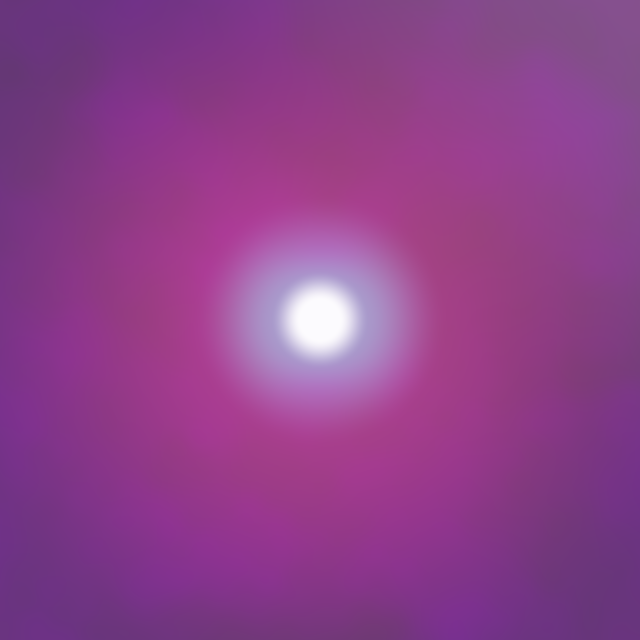
Write a Shadertoy shader that draws this background.

```glsl
const vec3 VIOLET = vec3(0.42, 0.20, 0.51);
const vec3 MAGENTA = vec3(0.64, 0.23, 0.53);
const vec3 HALO_BLUE = vec3(0.66, 0.61, 0.80);
const vec3 HALO_PURPLE = vec3(0.69, 0.50, 0.80);
const vec3 CORE_WHITE = vec3(0.99, 0.985, 0.995);
const vec3 CORNER_LIGHT = vec3(0.11, 0.11, 0.06);
const vec3 CLOUD_TINT = vec3(0.030, -0.018, 0.058);
const vec2 CLOUD_OFFSET = vec2(3.7, 8.2);
const float CLOUD_SCALE = 6.0;
const float CLOUD_STRENGTH = 1.5;
const float BLOOM_RADIUS = 0.20;
const float BLOOM_STRENGTH = 0.045;
const int OCTAVES = 3;

float hash(vec2 cell) {
    vec3 q = fract(cell.xyx * 0.1031);
    q += dot(q, q.yzx + 33.33);
    return fract((q.x + q.y) * q.z);
}

float valueNoise(vec2 p) {
    vec2 cell = floor(p);
    vec2 f = fract(p);
    f = f * f * f * (f * (f * 6.0 - 15.0) + 10.0);
    float low = mix(hash(cell), hash(cell + vec2(1.0, 0.0)), f.x);
    float high = mix(hash(cell + vec2(0.0, 1.0)), hash(cell + vec2(1.0)), f.x);
    return mix(low, high, f.y);
}

// Layered noise, centred on zero
float clouds(vec2 p) {
    float sum = 0.0;
    float amplitude = 1.0;
    for (int i = 0; i < OCTAVES; i++) {
        sum += amplitude * (valueNoise(p) - 0.5);
        p = mat2(0.8, 0.6, -0.6, 0.8) * p * 2.0 + 5.3;
        amplitude *= 0.45;
    }
    return sum;
}

void mainImage(out vec4 fragColor, in vec2 fragCoord) {
    vec2 p = (fragCoord - 0.5 * iResolution.xy) / min(iResolution.x, iResolution.y);
    float r = length(p);

    // Warm centre fading to violet edges, lighter at the upper right
    vec3 color = mix(MAGENTA, VIOLET, smoothstep(0.15, 0.65, r));
    color += CORNER_LIGHT * smoothstep(0.2, 1.0, p.x + p.y);

    // Soft nebula patches
    float cloud = clouds(p * CLOUD_SCALE + CLOUD_OFFSET);
    color += CLOUD_TINT * CLOUD_STRENGTH * cloud;

    // Wide bloom and blue halo, purple above and below
    color += BLOOM_STRENGTH * exp(-r * r / (BLOOM_RADIUS * BLOOM_RADIUS));
    float upright = p.y * p.y / max(r * r, 1e-5);
    float purple = upright * upright * smoothstep(0.05, 0.12, r);
    vec3 halo = mix(HALO_BLUE, HALO_PURPLE, purple);
    color = mix(color, halo, 1.0 - smoothstep(0.06, 0.20, r));

    // Bright core
    color = mix(color, CORE_WHITE, 1.0 - smoothstep(0.03, 0.077, r));

    fragColor = vec4(clamp(color, 0.0, 1.0), 1.0);
}
```
